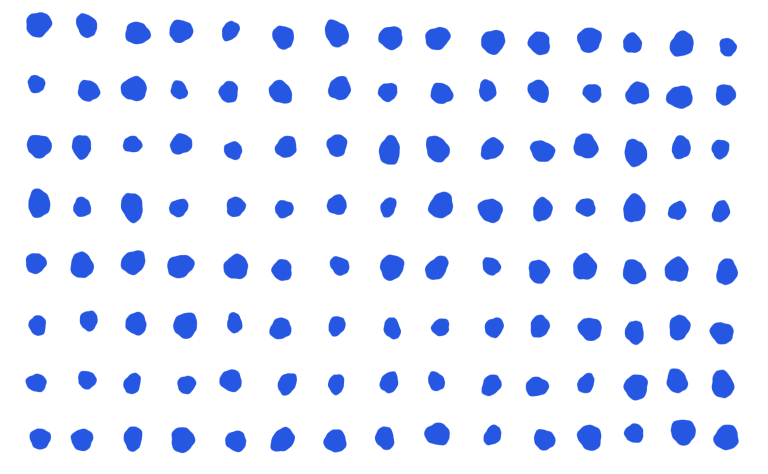
Give the GLSL for this pattern, as a Shadertoy shader.

```glsl
// Hand-painted blue dots on white: 15 columns by 8 rows on a loosely ruled grid.
// Each pixel checks its nine nearest grid cells; every dot gets a hashed offset,
// size and stretch, and an outline made uneven by layered sines around its angle.

const float TAU = 6.2831853;
const vec2 GRID = vec2(15.0, 8.0);
const vec2 PITCH = vec2(0.1034, 0.1209);
const vec2 FIRST = vec2(0.0802, 0.078);

// Four random values in 0..1 for a cell
vec4 hash4(vec2 cell, float seed) {
    vec4 h = fract(vec4(cell.xyx, seed) * vec4(0.1031, 0.1030, 0.0973, 0.1099));
    h += dot(h, h.wzxy + 33.33);
    return fract((h.xxyz + h.yzzw) * h.zywx);
}

// Dot centre, in canvas heights from the upper left
vec2 dotCentre(vec2 cell, vec2 random) {
    vec2 u = cell / (GRID - 1.0);
    vec2 centre = FIRST + cell * PITCH;
    // Columns drift sideways; rows slope down at the top and up at the bottom
    centre.x += 0.015 * (sin(0.5 * TAU * u.x) - sin(TAU * u.x));
    centre.y += (u.x - 0.5) * mix(0.040, -0.015, u.y);
    centre.y -= 0.015 * u.x * sin(TAU * u.y);
    return centre + (random - 0.5) * vec2(0.017, 0.015);
}

// Approximate signed distance to one irregular blob
float blobDistance(vec2 p, vec4 shape, vec4 phase) {
    float tilt = (shape.y - 0.5) * 1.6;
    p = mat2(cos(tilt), -sin(tilt), sin(tilt), cos(tilt)) * p;
    float stretch = mix(0.93, 1.16, shape.z);
    p *= vec2(stretch, 1.0 / stretch);

    float angle = atan(p.y, p.x);
    vec4 waves = sin(angle * vec4(2.0, 3.0, 5.0, 9.0) + phase * TAU);
    float outline = 1.0 + dot(waves, vec4(0.045, 0.055, 0.028, 0.012));
    float radius = mix(0.0185, 0.0268, shape.x) + 0.004 * step(0.94, shape.w);
    return length(p) - radius * outline;
}

void mainImage(out vec4 fragColor, in vec2 fragCoord) {
    vec2 p = vec2(fragCoord.x, iResolution.y - fragCoord.y) / iResolution.y;
    vec2 home = round((p - FIRST) / PITCH);

    // Nearest blob among neighbouring cells, kept inside the grid
    float d = 1.0;
    for (int j = -1; j <= 1; j++) {
        for (int i = -1; i <= 1; i++) {
            vec2 cell = clamp(home + vec2(i, j), vec2(0.0), GRID - 1.0);
            vec4 shape = hash4(cell + 3.0, 17.3);
            vec4 phase = hash4(cell + 11.0, 41.7);
            vec4 place = hash4(cell + 23.0, 73.1);
            d = min(d, blobDistance(p - dotCentre(cell, place.xy), shape, phase));
        }
    }

    // Flat ink on paper with a one-pixel soft edge
    float edge = 0.8 / iResolution.y;
    vec3 ink = vec3(0.15, 0.34, 0.89);
    vec3 paper = vec3(1.0);
    fragColor = vec4(mix(ink, paper, smoothstep(-edge, edge, d)), 1.0);
}
```
